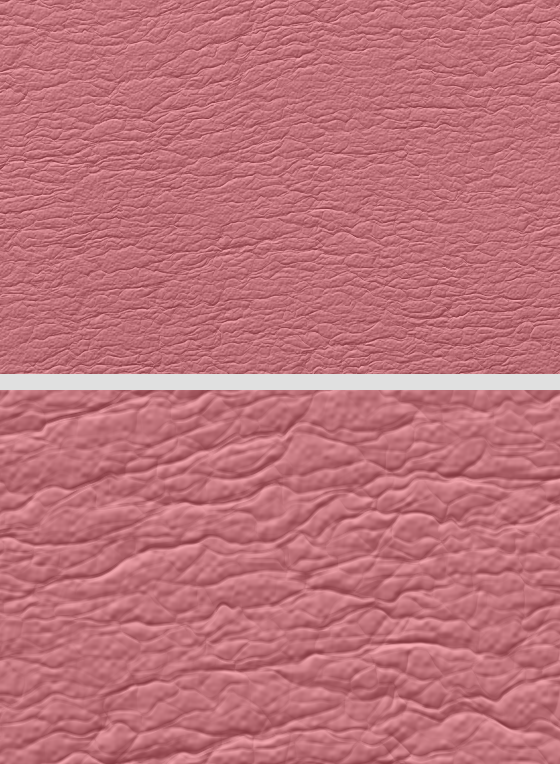
Top, the full canvas; bottom, a detail of the centre.
Reproduce this texture procedurally as a Shadertoy shader.

```glsl
const vec3 LEATHER = vec3(0.742, 0.442, 0.473);
const vec2 LIGHT_DIR = vec2(-0.30, 0.95);
const float LIGHT_STEP = 0.0032;

vec2 hash2(vec2 p) {
    vec3 q = fract(p.xyx * vec3(0.1031, 0.1030, 0.0973));
    q += dot(q, q.yzx + 33.33);
    return fract((q.xx + q.yz) * q.zy);
}

float noise(vec2 p) {
    vec2 cell = floor(p), f = fract(p);
    f = f * f * (3.0 - 2.0 * f);
    float low = mix(hash2(cell).x, hash2(cell + vec2(1, 0)).x, f.x);
    float high = mix(hash2(cell + vec2(0, 1)).x, hash2(cell + vec2(1, 1)).x, f.x);
    return mix(low, high, f.y);
}

vec2 noise2(vec2 p) {
    return vec2(noise(p), noise(p + 71.7)) - 0.5;
}

// Gap between the nearest two cell centres; zero on cell borders
float borderGap(vec2 p) {
    vec2 cell = floor(p), f = fract(p);
    float nearest = 8.0, second = 8.0;
    for (int y = -1; y <= 1; y++)
    for (int x = -1; x <= 1; x++) {
        vec2 offset = vec2(x, y);
        float d = length(offset + 0.1 + 0.8 * hash2(cell + offset) - f);
        second = min(second, max(nearest, d));
        nearest = min(nearest, d);
    }
    return second - nearest;
}

// Groove along cell borders, fading in and out across the hide
float crease(vec2 p, vec2 scale, float width, float seed) {
    float strength = smoothstep(0.15, 0.75, noise(p * scale * 0.7 + seed));
    return (0.25 + 0.75 * strength) * exp(-borderGap(p * scale + seed) / width);
}

// Tilts and wrinkles the plane so that creases meander
vec2 wrinkle(vec2 p) {
    p.y -= 0.10 * p.x;
    p.y += 0.10 * noise(p * vec2(2.0, 2.4) + 5.3);
    p += vec2(0.030, 0.016) * noise2(p * vec2(11.0, 15.0));
    p += vec2(0.014, 0.012) * noise2(p * vec2(36.0, 40.0) + 19.0);
    p += vec2(0.007, 0.006) * noise2(p * vec2(80.0, 80.0) + 47.0);
    return p;
}

float leatherHeight(vec2 p) {
    vec2 q = wrinkle(p);
    float h = -0.36 * crease(q, vec2(4.8, 19.0), 0.13, 3.0);
    h -= 0.30 * crease(q, vec2(12.0, 33.0), 0.20, 41.0);
    h -= 0.21 * crease(q, vec2(28.0, 58.0), 0.32, 87.0);
    h += 0.09 * noise(p * 110.0) + 0.16 * noise(p * 190.0 + 13.0);
    return h;
}

void mainImage(out vec4 fragColor, in vec2 fragCoord) {
    vec2 p = fragCoord / iResolution.y;

    // Relief lit from above
    float h = leatherHeight(p);
    float slope = h - leatherHeight(p + LIGHT_DIR * LIGHT_STEP);
    float relief = 0.86 * slope + 0.05 * (h + 0.03);
    relief = 0.24 * tanh(relief / 0.24);

    // Broad variation in tone
    float tone = 0.015 * (noise(p * 2.5 + 9.0) - 0.5) + 0.025 * (p.y - 0.5);

    fragColor = vec4(clamp(LEATHER + relief + tone, 0.0, 1.0), 1.0);
}
```
